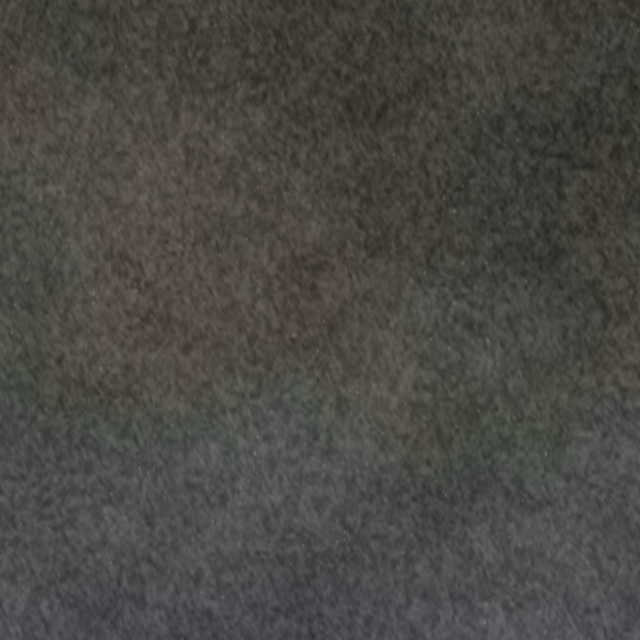
Give the GLSL for this texture, as a WebGL 2 fragment shader.

```glsl
#version 300 es
precision highp float;
// Dark mottled stone-like cloth: warm grey above, cool grey below a ragged border.
// Broad fbm clouds tint the ground; layers of tall, slightly slanted
// value noise make the fine nap, with a few pale specks on top.

uniform vec2 u_resolution;
out vec4 fragColor;

float hash(vec2 p) {
    return fract(sin(dot(p, vec2(127.1, 311.7))) * 43758.5453);
}

float noise(vec2 p) {
    vec2 cell = floor(p), f = fract(p);
    f = f * f * (3.0 - 2.0 * f);
    return mix(mix(hash(cell), hash(cell + vec2(1, 0)), f.x),
               mix(hash(cell + vec2(0, 1)), hash(cell + vec2(1, 1)), f.x), f.y);
}

float fbm(vec2 p) {
    float sum = 0.0, weight = 0.5;
    for (int i = 0; i < 5; i++) {
        sum += weight * noise(p);
        p = mat2(0.8, 0.6, -0.6, 0.8) * p * 2.03 + 17.3;
        weight *= 0.5;
    }
    return sum / 0.969;
}

// Tall grains leaning sideways by the given slant
float grain(vec2 p, float slant, vec2 density) {
    return noise(vec2(p.x + slant * p.y, p.y - 0.2 * slant * p.x) * density) - 0.5;
}

// Small pale dots, one candidate per grid cell
float specks(vec2 p) {
    vec2 cell = floor(p * 75.0);
    vec2 centre = 0.3 + 0.4 * vec2(hash(cell + 3.7), hash(cell + 9.1));
    float dist = length((fract(p * 75.0) - centre) * vec2(1.0, 0.75));
    return step(0.975, hash(cell + 21.4)) * smoothstep(0.26, 0.06, dist);
}

void main() {
    vec2 p = gl_FragCoord.xy / u_resolution.y;

    // Warm upper ground, darker towards the top right
    float cloud = fbm(p * 4.0 + 5.2) - 0.5;
    vec3 warm = mix(vec3(0.298, 0.286, 0.264), vec3(0.254, 0.252, 0.231),
                    smoothstep(0.55, 1.6, p.x * 0.7 + p.y));

    // Brown and green stains
    float stain = fbm(p * vec2(5.0, 4.0) + 31.0);
    warm += mix(vec3(-0.016, 0.002, -0.004), vec3(0.016, 0.002, -0.002),
                smoothstep(0.36, 0.64, stain));

    // Cool lower ground, bluer at the bottom edge
    vec3 cool = mix(vec3(0.296, 0.296, 0.318), vec3(0.292, 0.293, 0.294),
                    smoothstep(0.0, 0.17, p.y + 0.2 * cloud));
    float border = p.y - 0.34 + 0.38 * (fbm(p * vec2(5.0, 3.0) + 11.0) - 0.5);
    vec3 color = mix(cool, warm, smoothstep(-0.05, 0.06, border));

    // Greenish fringe along the border
    color += vec3(-0.008, 0.005, -0.008) * exp(-pow(border / 0.06, 2.0));

    // Broad and medium mottling
    color += 0.13 * cloud + 0.05 * (fbm(p * 17.0 + 2.0) - 0.5);

    // Fine nap, bent gently so its rows do not line up
    vec2 q = p + 0.012 * vec2(noise(p * 19.0), noise(p * 19.0 + 40.0));
    float nap = 0.085 * grain(q, 0.35, vec2(150.0, 88.0))
              + 0.065 * grain(q + 3.1, -0.28, vec2(125.0, 80.0))
              + 0.055 * grain(q + 7.7, 0.1, vec2(235.0, 150.0));
    color += nap * vec3(1.0, 1.0, 0.97);

    color += 0.07 * specks(q);
    fragColor = vec4(color, 1.0);
}
```
